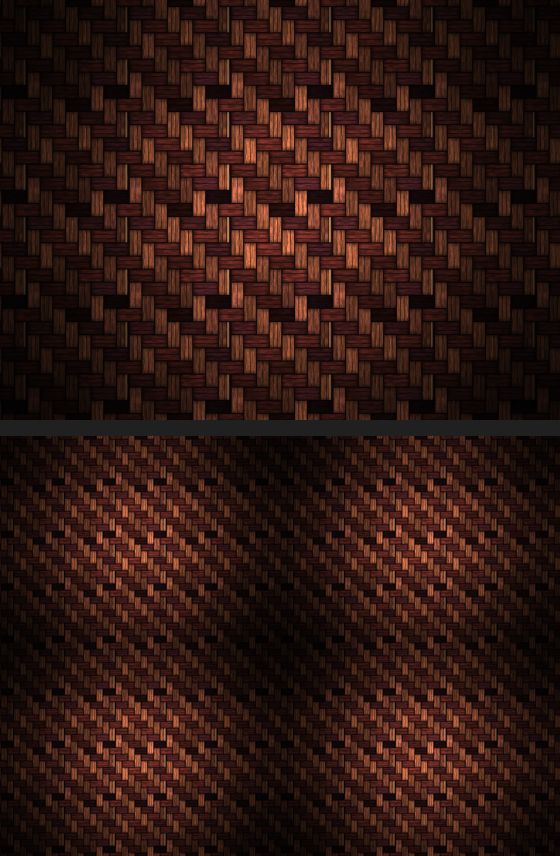
Top, the tile; bottom, the same tile 2 across and 2 down.
A Shadertoy shader for this pattern:

```glsl
// Woven wicker: a two-over-two twill of short wooden strips, lit from the middle.
// A 44 x 32 cell grid is paired into upright and level strips; each strip gets
// ribs, grain and tint from a hash of its place in an 8-cell block, then a vignette.

const vec2 CELLS = vec2(44.0, 32.0);   // whole multiples of the four-cell twill
const float BLOCK = 8.0;               // cells before the strip tints recur
const vec2 SHIFT = vec2(-0.15, 0.5);   // grid offset in cells

const vec3 UPRIGHT_WOOD = vec3(0.76, 0.41, 0.27);
const vec3 LEVEL_WOOD = vec3(0.45, 0.18, 0.15);
const vec3 PLUM = vec3(0.30, 0.13, 0.18);
const vec3 STRAW = vec3(0.95, 0.72, 0.46);
const vec3 GAP = vec3(0.07, 0.025, 0.03);

float hash(vec2 p) {
    vec3 h = fract(p.xyx * 0.1031);
    h += dot(h, h.yzx + 33.33);
    return fract((h.x + h.y) * h.z);
}

float valueNoise(vec2 p) {
    vec2 i = floor(p), f = fract(p);
    f = f * f * (3.0 - 2.0 * f);
    float low = mix(hash(i), hash(i + vec2(1.0, 0.0)), f.x);
    float high = mix(hash(i + vec2(0.0, 1.0)), hash(i + 1.0), f.x);
    return mix(low, high, f.y);
}

// Soft line of half-width w around d = 0
float line(float d, float w, float px) {
    return 1.0 - smoothstep(w - px, w + px, abs(d));
}

// Finds the strip at q: along 0..2, across 0..1; id is its wrapped anchor cell
void findStrip(vec2 q, out vec2 local, out vec2 id, out bool upright) {
    vec2 cell = floor(q), f = q - cell;
    float k = mod(cell.x + cell.y + 1.0, 4.0);
    upright = k < 1.5;
    float part = upright ? k : k - 2.0;
    local = upright ? vec2(f.y + part, f.x) : vec2(f.x + part, f.y);
    vec2 anchor = cell - (upright ? vec2(0.0, part) : vec2(part, 0.0));
    id = mod(mod(anchor, CELLS), BLOCK);
}

// Base tint of one strip
vec3 stripTint(vec2 id, bool upright) {
    vec2 seed = id + (upright ? 11.0 : 47.0);
    float tone = hash(seed), hue = hash(seed + 23.7);
    vec3 wood = upright ? UPRIGHT_WOOD : LEVEL_WOOD;
    float plum = smoothstep(0.5, 1.0, hue) * 0.55;
    if (id.x < 0.5) plum += 0.3;
    wood = mix(wood, PLUM, upright ? plum * 0.45 : plum);
    wood *= mix(0.72, 1.22, tone);
    if (upright && id.x == 2.0) wood *= 1.2;
    if (!upright && tone < 0.1) wood *= 0.5;
    return wood;
}

// Lengthwise grain, ribs and rounded shading
float stripShade(vec2 local, vec2 id, float px) {
    float pick = hash(id + 71.3);
    float ribs = pick < 0.6 ? 2.0 : 3.0;
    vec2 offset = id * 19.0;
    float grain = valueNoise(local * vec2(2.0, 9.0) + offset);
    float fleck = valueNoise(local * vec2(7.0, 16.0) + offset + 5.0);
    float rib = local.y * ribs + 0.12 * (pick - 0.5);
    float groove = line((fract(rib + 0.5) - 0.5) / ribs, 0.035, px);
    float ends = min(local.x, 2.0 - local.x);
    float rounded = 4.0 * local.y * (1.0 - local.y);
    float shade = mix(0.68, 1.18, grain) * mix(0.88, 1.12, fleck);
    shade *= 1.0 - 0.45 * groove;
    shade *= mix(0.65, 1.0, smoothstep(0.0, 0.4, ends));
    return shade * mix(0.78, 1.06, sqrt(rounded));
}

vec3 weave(vec2 q, float px) {
    vec2 local, id;
    bool upright;
    findStrip(q, local, id, upright);
    vec3 col = stripTint(id, upright) * stripShade(local, id, px);

    // Pale split sliver beside a dark crack
    if (upright && id.x == 1.0) {
        col = mix(col, STRAW, 0.8 * line(local.y - 0.77, 0.06, px));
        col = mix(col, GAP, 0.9 * line(local.y - 0.94, 0.07, px));
    }

    // Dark seams between strips
    vec2 toEdge = min(local, vec2(2.0, 1.0) - local);
    float seam = line(min(toEdge.x, toEdge.y), 0.045, px);
    return mix(col, GAP, 0.8 * seam);
}

// Central glow whose slope vanishes at the canvas edges
float vignette(vec2 uv, float aspect) {
    vec2 d = abs(uv * 2.0 - 1.0);
    d *= 1.25 - 0.25 * d * d * d * d;
    float r = length(d * vec2(1.0, 1.0 / aspect));
    return mix(0.08, 1.0, 1.0 - smoothstep(0.0, 1.4, r));
}

void mainImage(out vec4 fragColor, in vec2 fragCoord) {
    vec2 uv = fragCoord / iResolution.xy;
    float px = 0.75 * CELLS.y / iResolution.y;
    vec3 col = weave(uv * CELLS + SHIFT, px);
    col *= vignette(uv, iResolution.x / iResolution.y);
    fragColor = vec4(clamp(col, 0.0, 1.0), 1.0);
}
```
